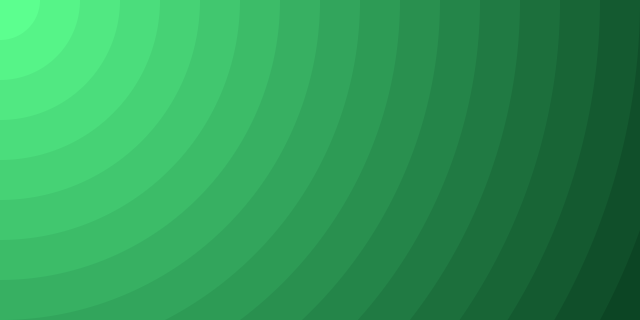
This background is drawn by a WebGL 1 fragment shader. Its source:

```glsl
precision highp float;
// Flat concentric rings spread from the top left corner, bright mint to deep forest green.
// The distance is cut into equal steps, an eighth of the height each, and every step
// takes one colour from a gently curved ramp.

uniform vec2 u_resolution;

// Staircase of whole steps, with each riser softened over the given width
float smoothSteps(float x, float width) {
    float edge = floor(x + 0.5);
    return max(edge - 1.0 + clamp((x - edge) / width + 0.5, 0.0, 1.0), 0.0);
}

// Green ramp: 0 is the innermost ring, 1 the outermost
vec3 ringColor(float t) {
    vec3 mint = vec3(0.36, 1.0, 0.56);
    vec3 fade = vec3(0.383, 0.76, 0.43);
    vec3 bend = vec3(0.072, 0.03, 0.01);
    return mint - fade * t + bend * t * t;
}

void main() {
    // Offset from the top left corner, in canvas heights
    vec2 offset = (gl_FragCoord.xy - vec2(0.0, u_resolution.y)) / u_resolution.y;

    // Ring index, with edges one pixel wide
    float ring = smoothSteps(length(offset) * 8.0, 8.0 / u_resolution.y);

    gl_FragColor = vec4(ringColor(ring / 17.0), 1.0);
}
```
